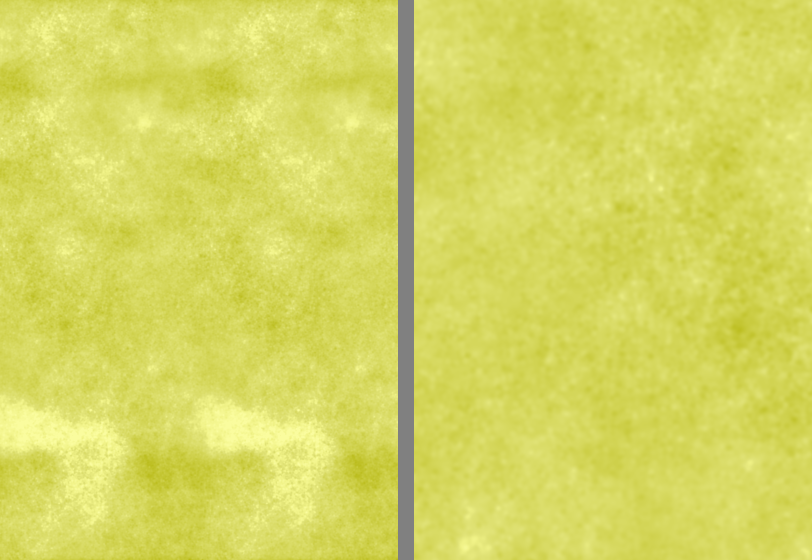
Left, the full canvas; right, a detail of the centre.
This texture is drawn by a Shadertoy shader. Its source:

```glsl
// Mottled lime-yellow watercolour paper with soft cloudy washes, tiled sideways.

vec3 hash3(vec2 p) {
    vec3 h = fract(p.xyx * vec3(0.1031, 0.1030, 0.0973));
    h += dot(h, h.yxz + 33.33);
    return fract((h.xxy + h.yxx) * h.zyx);
}

// Cellular noise: one soft light or dark puff per cell, wrapping in x.
float puffs(vec2 q, float cells) {
    vec2 cell = floor(q);
    float sum = 0.0;
    for (int j = -1; j <= 1; j++)
    for (int i = -1; i <= 1; i++) {
        vec2 id = cell + vec2(i, j);
        vec3 rnd = hash3(vec2(mod(id.x, cells), id.y) + cells * 7.0);
        vec2 d = q - id - rnd.xy;
        float fall = max(0.0, 1.0 - dot(d, d));
        sum += (2.0 * rnd.z - 1.0) * fall * fall * fall;
    }
    return sum;
}

// Soft elliptical wash, repeated once per tile.
float wash(vec2 q, vec2 center, vec2 radius) {
    vec2 d = q - center;
    d.x = fract(d.x + 0.5) - 0.5;
    d /= radius;
    return exp(-dot(d, d));
}

void mainImage(out vec4 fragColor, in vec2 fragCoord) {
    // One unit is one tile width
    vec2 q = fragCoord / iResolution.y / 0.371;
    float top = 1.0 / 0.371;

    // Gently ragged outlines for the washes
    vec2 warp = vec2(puffs(q * 5.0, 5.0), puffs(q * 6.0 + 0.5, 6.0)) * 0.09;
    warp += vec2(puffs(q * 17.0, 17.0), puffs(q * 19.0, 19.0)) * 0.015;
    vec2 w = q + warp;

    // Broad light and dark washes
    float tone = 0.385 - 0.045 * cos((w.y - 1.25) * 2.6);
    tone += 0.23 * wash(w, vec2(0.19, 0.66), vec2(0.30, 0.16));
    tone += 0.16 * wash(w, vec2(0.50, 0.50), vec2(0.19, 0.16));
    tone += 0.10 * wash(w, vec2(0.75, 2.08), vec2(0.30, 0.13));
    tone += 0.07 * wash(w, vec2(0.50, 2.50), vec2(0.60, 0.13));
    tone += 0.07 * wash(w, vec2(0.72, 1.60), vec2(0.16, 0.24));
    tone -= 0.20 * wash(w, vec2(0.98, 2.29), vec2(0.36, 0.14));
    tone -= 0.07 * wash(w, vec2(0.05, 1.88), vec2(0.28, 0.09));
    tone -= 0.19 * wash(w, vec2(0.03, 0.42), vec2(0.27, 0.14));
    tone -= 0.13 * wash(w, vec2(0.76, 0.54), vec2(0.18, 0.14));
    tone -= 0.15 * wash(w, vec2(0.70, 0.08), vec2(0.24, 0.15));

    // Clouds, from wide to small
    float amount = 0.075;
    for (float cells = 4.0; cells < 40.0; cells *= 2.0) {
        tone += amount * puffs(q * cells, cells);
        amount *= 0.77;
    }

    // Paper grain, rougher in some patches
    float rough = 0.95 + 0.45 * puffs(q * 3.0 + 0.3, 3.0);
    tone += rough * 0.052 * puffs(q * 62.0, 62.0);
    tone += rough * 0.052 * puffs(q * 105.0, 105.0);

    // Darkened top and bottom edges
    tone -= 0.12 * (exp(-q.y / 0.02) + exp((q.y - top) / 0.03));

    // Olive lime to pale lemon
    tone = clamp(tone, 0.08, 0.62);
    float red = 0.79 + 0.42 * (tone - 0.25) + 0.035 * smoothstep(0.45, 0.54, tone);
    fragColor = vec4(red, red + 0.008, tone, 1.0);
}
```
